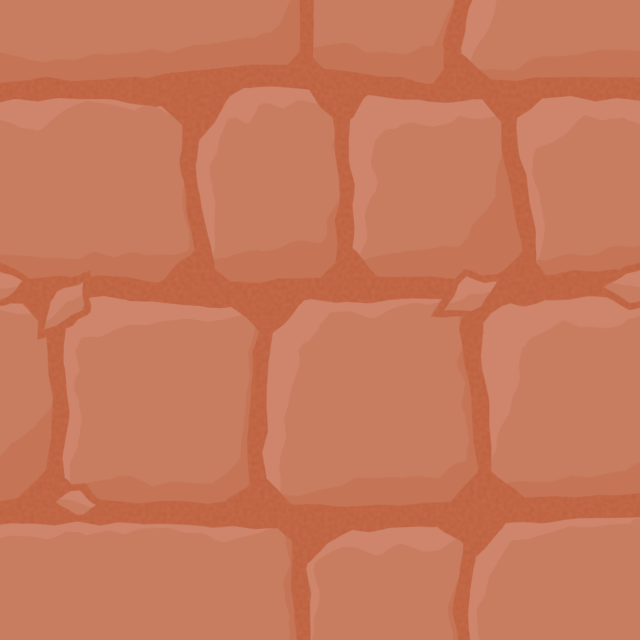
Give the GLSL for this texture, as a three.js fragment shader.

```glsl
// Hand-painted terracotta masonry: three repeating courses of chipped blocks.
// Blocks are bevelled boxes bent by faceted gradient noise; jagged light falls
// on upper left edges, shade on lower right ones, and pebbles sit in the mortar.

#define FACE_COLOR vec3(0.786, 0.488, 0.376)
#define LIGHT_COLOR vec3(0.809, 0.522, 0.420)
#define SHADE_COLOR vec3(0.774, 0.456, 0.335)
#define MORTAR_COLOR vec3(0.757, 0.400, 0.270)
#define SEAM_HALF 0.018
#define JOINT_HALF 0.013
#define BEND 0.055
#define CHIP 0.012
#define GRAIN 0.025
#define SOFT 0.0014

varying vec2 vUv;

float hash(vec2 p) {
  vec3 q = fract(vec3(p.xyx) * 0.1031);
  q += dot(q, q.yzx + 33.33);
  return fract((q.x + q.y) * q.z);
}

float cornerSlope(vec2 cell, vec2 f, vec2 corner) {
  float angle = 6.2832 * hash(cell + corner);
  return dot(vec2(cos(angle), sin(angle)), f - corner);
}

float gradientNoise(vec2 p) {
  vec2 i = floor(p), f = p - i;
  vec2 u = f * f * (3.0 - 2.0 * f);
  vec2 e = vec2(1.0, 0.0);
  return mix(mix(cornerSlope(i, f, e.yy), cornerSlope(i, f, e.xy), u.x),
             mix(cornerSlope(i, f, e.yx), cornerSlope(i, f, e.xx), u.x), u.y);
}

// Gradient noise flattened over a triangle lattice: contours become polygons
float facetNoise(vec2 p) {
  vec2 s = p + (p.x + p.y) * 0.366;
  vec2 i = floor(s), f = s - i;
  vec2 o = f.x > f.y ? vec2(1.0, 0.0) : vec2(0.0, 1.0);
  float hi = max(f.x, f.y), lo = min(f.x, f.y);
  vec2 a = i * 0.73 + 0.37;
  return gradientNoise(a) * (1.0 - hi)
       + gradientNoise(a + o * 0.73) * (hi - lo)
       + gradientNoise(a + 0.73) * lo;
}

float inside(float d) { return smoothstep(-SOFT, SOFT, d); }

// Cut across a corner, given the distances to its two edges
float cutCorner(float a, float b, float size) { return (a + b - size) * 0.707; }

// Bottom and top of the course at height y, and its vertical joints
vec2 findCourse(float y, out vec3 joints) {
  joints = vec3(0.475, 0.718, 0.718);
  if (y < 0.195) return vec2(-0.14, 0.195);
  if (y > 0.86) return vec2(0.86, 1.195);
  if (y > 0.555) { joints = vec3(0.305, 0.53, 0.81); return vec2(0.555, 0.86); }
  joints = vec3(0.085, 0.41, 0.75);
  return vec2(0.195, 0.555);
}

// Left and right end of the block at x, wrapping round the canvas
vec2 findBlock(float x, vec3 j) {
  if (x < j.x) return vec2(j.z - 1.0, j.x);
  if (x < j.y) return j.xy;
  if (x < j.z) return j.yz;
  return vec2(j.z, j.x + 1.0);
}

void main() {
  // Bent masonry grid
  vec2 p = vUv + BEND * vec2(facetNoise(vUv * 5.0 + 3.1), facetNoise(vUv * 4.5 + 17.4));
  vec3 joints;
  vec2 course = findCourse(p.y, joints);
  vec2 ends = findBlock(p.x, joints);
  vec2 id = floor(vec2(fract(ends.y) * 90.0, fract(course.y) * 70.0));
  vec4 rnd = vec4(hash(id), hash(id + 5.0), hash(id + 11.0), hash(id + 23.0));

  // Distances to the four sides, chipped, then the bevelled outline
  float chip = CHIP * facetNoise(vUv * 21.0 + id);
  float l = p.x - ends.x - JOINT_HALF + chip;
  float r = ends.y - p.x - JOINT_HALF + chip;
  float b = p.y - course.x - SEAM_HALF + chip;
  float t = course.y - p.y - SEAM_HALF + chip;
  float block = min(min(l, r), min(b, t));
  block = min(block, min(cutCorner(l, t, 0.02 + 0.04 * rnd.x), cutCorner(r, t, 0.02 + 0.03 * rnd.y)));
  block = min(block, min(cutCorner(l, b, 0.015 + 0.035 * rnd.z), cutCorner(r, b, 0.02 + 0.04 * rnd.w)));

  // Jagged painted planes, tapering away from their corner
  float jag = 0.055 * facetNoise(vUv * 8.0 + id * 1.7) + 0.022 * facetNoise(vUv * 24.0 + id);
  float across = (p.x - ends.x) / (ends.y - ends.x);
  float up = (p.y - course.x) / (course.y - course.x);
  float lit = min(t - (0.02 + 0.04 * rnd.y) * (1.25 - across), l - (0.015 + 0.055 * rnd.z) * up);
  lit = min(lit, cutCorner(l, t, 0.07 + 0.07 * rnd.w)) + jag;
  float dim = min(b - (0.025 + 0.025 * rnd.x) * (0.6 + 0.6 * across), r - 0.016 * (1.0 - up));
  dim = min(dim, cutCorner(r, b, 0.06 + 0.07 * rnd.z)) - jag * 0.8;
  vec3 stone = mix(SHADE_COLOR, FACE_COLOR, inside(dim));
  stone = mix(LIGHT_COLOR, stone, inside(lit));

  // Pebbles lying in the seams, with mortar cleared around them
  vec4 pebbleX = vec4(0.10, 0.735, 0.99, 0.12);
  float pebble = -1.0, pebbleLit = 0.0;
  for (int k = 0; k < 4; k++) {
    float n = float(k);
    vec2 q = vUv - vec2(pebbleX[k], k < 3 ? 0.522 + 0.016 * n : 0.215);
    q.x -= floor(q.x + 0.5);
    float angle = max(0.9 - 0.4 * n, 0.0);
    q = mat2(cos(angle), -sin(angle), sin(angle), cos(angle)) * q;
    q += 0.014 * vec2(facetNoise(vUv * 28.0 + n), facetNoise(vUv * 28.0 + n + 9.0));
    float size = k < 3 ? 0.023 : 0.016;
    float d = size - max(abs(q.x) * 0.5 + abs(q.y) * 0.8, abs(q.y));
    if (d > pebble) { pebble = d; pebbleLit = q.y + 0.2 * q.x; }
  }
  block = min(block, -pebble - 0.011);

  // Grainy mortar, then blocks and pebbles over it
  vec3 color = MORTAR_COLOR + GRAIN * gradientNoise(vUv * 150.0);
  color = mix(color, stone, inside(block));
  color = mix(color, mix(FACE_COLOR, LIGHT_COLOR, inside(pebbleLit)), inside(pebble));
  gl_FragColor = vec4(color, 1.0);
}
```
